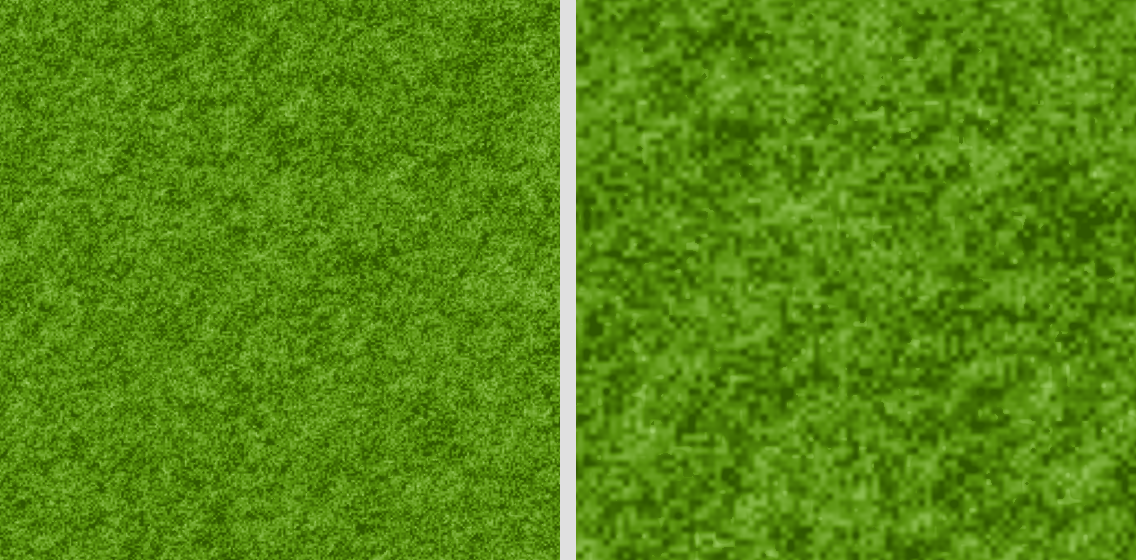
Left: the whole. Right: its middle third, enlarged.
A three.js fragment shader for this texture:

```glsl
varying vec2 vUv;

float hash(vec2 p) {
  vec3 q = fract(vec3(p.xyx) * 0.1031);
  q += dot(q, q.yzx + 33.33);
  return fract((q.x + q.y) * q.z);
}

// Smooth value noise, centred on zero
float noise(vec2 p) {
  vec2 cell = floor(p);
  vec2 f = fract(p);
  f = f * f * (3.0 - 2.0 * f);
  float low = mix(hash(cell), hash(cell + vec2(1.0, 0.0)), f.x);
  float high = mix(hash(cell + vec2(0.0, 1.0)), hash(cell + vec2(1.0, 1.0)), f.x);
  return mix(low, high, f.y) - 0.5;
}

// Turns the canvas so that x runs along the lean of the tufts
vec2 alongLean(vec2 p) {
  float angle = 0.5;
  float c = cos(angle);
  float s = sin(angle);
  return vec2(c * p.x + s * p.y, c * p.y - s * p.x);
}

// Dark, middle and light green, running on past the light end
vec3 grassColor(float tone) {
  vec3 shade = vec3(0.22, 0.39, 0.0);
  vec3 blade = vec3(0.35, 0.57, 0.05);
  vec3 tip = vec3(0.49, 0.69, 0.23);
  vec3 color = mix(shade, blade, min(tone, 1.0));
  return color + (tip - blade) * max(tone - 1.0, 0.0);
}

void main() {
  vec2 lean = alongLean(vUv) + 3.0;

  // Fine grain of single blades
  float tone = 0.82 + 1.95 * noise(vUv * 256.0 + 11.0);

  // Leaning tufts, from small to broad
  tone += 0.9 * noise(lean * vec2(95.0, 150.0));
  tone += 0.9 * noise(lean * vec2(42.0, 75.0) + 57.0);
  tone += 0.45 * noise(lean * vec2(14.0, 26.0) + 91.0);

  // Sparse bright tips
  tone += 0.8 * smoothstep(0.3, 0.48, noise(vUv * 190.0 + 23.0)) * step(0.6, tone);

  gl_FragColor = vec4(clamp(grassColor(max(tone, -0.25)), 0.0, 1.0), 1.0);
}
```
